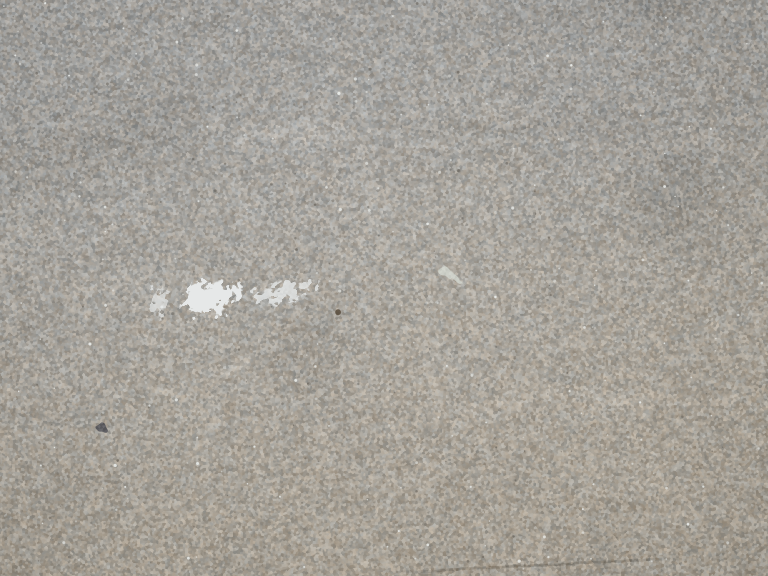
This texture is drawn by a WebGL 2 fragment shader. Its source:

```glsl
#version 300 es
precision highp float;

uniform vec2 u_resolution;
out vec4 fragColor;

vec3 hash3(vec2 cell, float seed) {
    uvec3 v = uvec3(ivec3(cell, seed)) * 1664525u + 1013904223u;
    v.x += v.y * v.z; v.y += v.z * v.x; v.z += v.x * v.y;
    v ^= v >> 16u;
    v.x += v.y * v.z; v.y += v.z * v.x; v.z += v.x * v.y;
    return vec3(v >> 16u) / 65535.0;
}

// Cellular noise: random values of nearby cell points, blended by distance
vec3 blendedCells(vec2 p, float seed, float crispness) {
    vec2 home = floor(p);
    vec4 total = vec4(0.0);
    for (int y = -1; y <= 1; y++) {
        for (int x = -1; x <= 1; x++) {
            vec2 cell = home + vec2(x, y);
            vec2 offset = cell + hash3(cell, seed).xy - p;
            float weight = exp(-crispness * dot(offset, offset));
            total += weight * vec4(hash3(cell, seed + 1.0), 1.0);
        }
    }
    return total.rgb / total.a;
}

// Sparse round flecks, one candidate per grid cell
float flecks(vec2 p, float density, float share, float radius, float seed, float pixel) {
    vec2 cell = floor(p * density);
    vec3 place = hash3(cell, seed);
    vec3 kind = hash3(cell, seed + 1.0);
    vec2 centre = (cell + 0.2 + 0.6 * place.xy) / density;
    float size = radius * mix(0.5, 1.3, kind.y * kind.y);
    float cover = 1.0 - smoothstep(size - pixel * 0.7, size + pixel * 0.7, distance(p, centre));
    return cover * step(kind.x, share) * mix(0.35, 1.0, kind.z);
}

float layeredSines(vec2 p) {
    float sum = 0.0, gain = 0.5;
    for (int i = 0; i < 5; i++) {
        p = mat2(0.8, 0.6, -0.6, 0.8) * p * 1.7 + 1.3;
        sum += gain * sin(p.x + 1.4 * sin(p.y)) * cos(p.y * 0.8);
        gain *= 0.62;
    }
    return sum;
}

vec2 turned(vec2 p, float angle) {
    float c = cos(angle), s = sin(angle);
    return vec2(c * p.x + s * p.y, c * p.y - s * p.x);
}

float softSpot(vec2 p, vec2 centre, vec2 radii, float angle) {
    vec2 q = turned(p - centre, angle) / radii;
    return exp(-dot(q, q));
}

float disc(vec2 p, vec2 centre, vec2 radii, float angle, float pixel) {
    float d = (length(turned(p - centre, angle) / radii) - 1.0) * min(radii.x, radii.y);
    return 1.0 - smoothstep(-pixel * 0.7, pixel * 0.7, d);
}

float wornPaint(vec2 p, vec2 centre, vec2 radii, float angle, float amount) {
    float chips = blendedCells(turned(p, 0.6) * vec2(70.0, 110.0), 21.0, 7.0).x;
    float crumbs = blendedCells(p * 210.0, 23.0, 7.0).x;
    float level = amount * softSpot(p, centre, radii, angle);
    return smoothstep(0.0, 0.14, level - 0.1 - 0.55 * chips - 0.35 * crumbs);
}

float stains(vec2 p) {
    vec2 q = p + 0.025 * vec2(layeredSines(p * 9.0), layeredSines(p * 9.0 + 7.0));
    float dark = 0.040 * softSpot(q, vec2(0.19, 0.76), vec2(0.21, 0.07), 0.2);
    dark += 0.045 * softSpot(q, vec2(1.18, 0.65), vec2(0.09, 0.08), -0.2);
    dark += 0.035 * softSpot(q, vec2(1.12, 0.99), vec2(0.08, 0.05), 0.0);
    dark += 0.028 * softSpot(q, vec2(0.54, 0.40), vec2(0.09, 0.07), 0.4);
    dark += 0.035 * softSpot(q, vec2(0.84, 0.778), vec2(0.22, 0.014), -0.04);
    float pale = 0.035 * softSpot(q, vec2(0.50, 0.77), vec2(0.16, 0.020), -0.06);
    pale += 0.025 * softSpot(q, vec2(1.02, 0.305), vec2(0.25, 0.018), 0.02);
    return pale - dark;
}

void main() {
    vec2 p = gl_FragCoord.xy / u_resolution.y;
    float pixel = 1.0 / u_resolution.y;
    vec2 uv = gl_FragCoord.xy / u_resolution;

    // Broad tone: cool above, warm below and at the right
    float drift = layeredSines(p * 3.0);
    float warmth = smoothstep(0.0, 1.0, 1.02 - uv.y * 0.95 + 0.3 * (uv.x - 0.5) + 0.12 * drift);
    vec3 color = mix(vec3(0.640, 0.635, 0.622), vec3(0.664, 0.639, 0.596), warmth);
    vec2 edge = uv - vec2(0.48, 0.53);
    color += 0.018 - 0.13 * dot(edge, edge) + 0.010 * drift + stains(p);
    color += 0.008 * layeredSines(p * vec2(7.0, 45.0));

    // Sandy grain with a slight tint per particle
    vec3 fine = blendedCells(p * 230.0, 3.0, 7.0) - 0.5;
    vec3 coarse = blendedCells(p * 105.0, 5.0, 6.0) - 0.5;
    color += 0.17 * fine.x + 0.06 * coarse.x;
    color += vec3(0.5, 0.0, -0.5) * (0.05 * fine.y + 0.04 * coarse.y);

    // Pits and mineral glints
    color = mix(color, vec3(0.38, 0.36, 0.33), 0.6 * flecks(p, 52.0, 0.10, 0.0020, 9.0, pixel));
    color = mix(color, vec3(0.90, 0.91, 0.90), flecks(p, 48.0, 0.09, 0.0022, 13.0, pixel));

    // Worn paint and pale scuff
    float paint = wornPaint(p, vec2(0.365, 0.484), vec2(0.055, 0.034), 0.2, 1.1);
    paint = max(paint, 0.8 * wornPaint(p, vec2(0.490, 0.495), vec2(0.070, 0.027), 0.15, 0.85));
    paint = max(paint, 0.7 * wornPaint(p, vec2(0.275, 0.480), vec2(0.022, 0.040), 0.0, 0.70));
    color = mix(color, vec3(0.90, 0.91, 0.91), paint);
    color += 0.07 * softSpot(p, vec2(0.411, 0.363), vec2(0.026, 0.011), 0.5);

    // Pale drip with a tail, then two dark spots
    vec2 ragged = p + 0.0015 * vec2(sin(p.y * 420.0), sin(p.x * 380.0));
    float drip = disc(ragged, vec2(0.775, 0.527), vec2(0.015, 0.008), -0.45, pixel);
    drip = max(drip, disc(ragged, vec2(0.792, 0.516), vec2(0.014, 0.004), -0.6, pixel));
    color = mix(color, vec3(0.80, 0.81, 0.78) + 0.06 * fine.x, drip);
    float tar = disc(ragged, vec2(0.177, 0.257), vec2(0.010, 0.008), -0.4, pixel);
    color = mix(color, vec3(0.34, 0.34, 0.36) + 0.1 * fine.x, 0.9 * tar);
    float pebble = disc(p, vec2(0.587, 0.458), vec2(0.005), 0.0, pixel);
    color = mix(color, vec3(0.34, 0.29, 0.23), 0.85 * pebble);

    // Hairline crack near the lower edge
    float crackY = 0.005 + 0.05 * (p.x - 0.66) + 0.002 * layeredSines(vec2(p.x * 25.0, 2.0));
    float crack = 1.0 - smoothstep(0.001, 0.001 + 1.5 * pixel, abs(p.y - crackY));
    color -= 0.10 * crack * smoothstep(0.62, 0.80, p.x) * (1.0 - smoothstep(1.1, 1.2, p.x));

    fragColor = vec4(clamp(color, 0.0, 1.0), 1.0);
}
```
